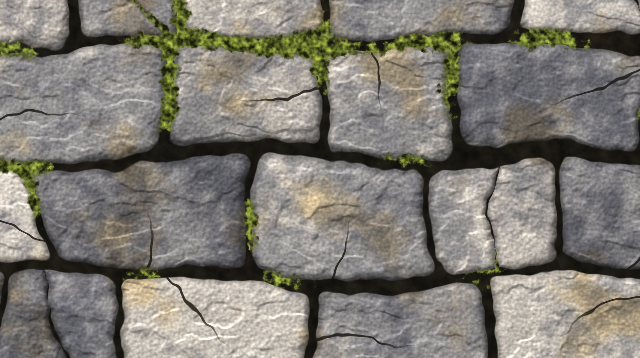
Give the GLSL for this texture, as a Shadertoy shader.

```glsl
// Dry stone wall of split grey slate blocks with dark joints, cracks and moss.
#define STONE_SIZE vec2(0.46, 0.325)
#define JOINT 0.006
#define WARP 0.055
#define SPLIT_CHANCE 0.45
#define CRACK_WIDTH 0.0022
#define RELIEF 0.42
#define MOSS_LEVEL 0.16
#define SLATE_DARK vec3(0.36, 0.36, 0.385)
#define SLATE_MID vec3(0.55, 0.54, 0.54)
#define SLATE_LIGHT vec3(0.77, 0.74, 0.70)
#define GAP_COLOR vec3(0.10, 0.09, 0.07)
#define MOSS_COLOR vec3(0.52, 0.58, 0.22)

struct Stone {
    float edge;   // distance inside the outline
    float crack;  // strength of the hairline crack
    vec2 id;
};

float hash(vec2 p) {
    vec3 q = fract(p.xyx * 0.1031);
    q += dot(q, q.yzx + 33.33);
    return fract((q.x + q.y) * q.z);
}

vec2 direction(float angle) { return vec2(cos(angle), sin(angle)); }

// Gradient noise, roughly -1 to 1
float corner(vec2 cell, vec2 f, vec2 o) {
    return dot(direction(6.2832 * hash(cell + o)), f - o);
}

float noise(vec2 p) {
    vec2 i = floor(p), f = p - i;
    vec2 w = f * f * f * (f * (f * 6.0 - 15.0) + 10.0);
    float low = mix(corner(i, f, vec2(0, 0)), corner(i, f, vec2(1, 0)), w.x);
    float high = mix(corner(i, f, vec2(0, 1)), corner(i, f, vec2(1, 1)), w.x);
    return 1.4 * mix(low, high, w.y);
}

float fbm(vec2 p) {
    float sum = 0.0, amp = 0.5;
    for (int i = 0; i < 5; i++) {
        sum += amp * noise(p);
        p = mat2(1.6, 1.2, -1.2, 1.6) * p + 17.3;
        amp *= 0.5;
    }
    return sum;
}

float smoothMin(float a, float b, float k) {
    float h = max(k - abs(a - b), 0.0) / k;
    return min(a, b) - h * h * k * 0.25;
}

// Slanted, jittered upright joint between two stones of a row
float uprightJoint(float column, float row, float v) {
    vec2 key = vec2(column, row);
    return column + 0.45 * (hash(key + 3.7) - 0.5) + 0.35 * (hash(key + 41.0) - 0.5) * (v - 0.5);
}

Stone findStone(vec2 p) {
    vec2 q = p + WARP * vec2(noise(p * 2.3 + 7.0), noise(p * 2.1 + 31.0));
    q += 0.012 * vec2(noise(p * 9.0), noise(p * 9.0 + 50.0));
    vec2 g = q / STONE_SIZE + vec2(5.0, 8.3);
    float row = floor(g.y), v = g.y - row;
    float x = g.x + 0.5 * mod(row, 2.0) + 0.3 * hash(vec2(row, 9.0));
    float column = floor(x);
    if (x < uprightJoint(column, row, v)) column--;
    else if (x > uprightJoint(column + 1.0, row, v)) column++;
    float left = uprightJoint(column, row, v), right = uprightJoint(column + 1.0, row, v);
    vec2 id = vec2(column, row);
    vec2 m = vec2(x - 0.5 * (left + right), v - 0.5) * STONE_SIZE;

    // Outline with uneven gaps
    float tilt = 0.07 * (hash(id + 5.0) - 0.5) * m.x;
    float sideGap = 0.016 * hash(id + 11.0) * hash(id + 12.0);
    float bedGap = 0.035 * hash(id + 13.0) * hash(id + 14.0);
    float sides = min(x - left, right - x) * STONE_SIZE.x - sideGap;
    float beds = min(v * STONE_SIZE.y - bedGap + tilt, (1.0 - v) * STONE_SIZE.y - 0.004);
    float edge = smoothMin(sides, beds, 0.04) - JOINT;

    // Some stones are broken in two, the rest may carry a tapering crack
    float angle = 6.2832 * hash(id + 21.0);
    float line = dot(m, direction(angle)) + 0.04 * noise(p * 6.0) + 0.008 * noise(p * 28.0);
    float along = dot(m, direction(angle + 1.5708));
    float crack = 0.0;
    if (hash(id + 23.0) < SPLIT_CHANCE) {
        edge = min(edge, abs(line) - 0.6 * CRACK_WIDTH);
        id += 0.37 * step(0.0, line);
    } else {
        float taper = smoothstep(-0.06, 0.08, along);
        crack = taper * (1.0 - smoothstep(0.0, 0.003, abs(line) - CRACK_WIDTH * taper));
    }
    edge += 0.006 * noise(p * 24.0) * smoothstep(0.0, 0.01, edge + 0.01);
    return Stone(edge, crack, id);
}

// Rounded rims, cleaved ledges and grain
float relief(vec2 p) {
    Stone s = findStone(p);
    float rim = 0.014 * (1.0 - exp(-max(s.edge, 0.0) / 0.012));
    float layers = 5.0 * fbm(p * vec2(2.4, 3.6) + 13.0 * hash(s.id));
    float ledge = 0.006 * (floor(layers) + smoothstep(0.7, 1.0, fract(layers)));
    float slope = 0.25 * dot(p, vec2(hash(s.id + 61.0), hash(s.id + 62.0)) - 0.5);
    return rim + ledge + slope + 0.009 * fbm(p * 13.0) + 0.0016 * noise(p * 85.0);
}

void mainImage(out vec4 fragColor, in vec2 fragCoord) {
    vec2 p = fragCoord / iResolution.y;
    Stone s = findStone(p);

    // Light from the upper left
    vec2 e = vec2(0.003, 0.0);
    float h = relief(p);
    vec2 grad = vec2(relief(p + e.xy) - h, relief(p + e.yx) - h) / e.x;
    float light = 1.04 + RELIEF * clamp(dot(grad, vec2(0.45, -0.9)), -0.9, 0.8);

    // Slate tones, stains and speckle
    float tone = 0.54 + 0.6 * (hash(s.id + 71.0) - 0.5) + 0.65 * fbm(p * 3.2 + 4.0) + 0.4 * fbm(p * 19.0);
    vec3 color = mix(SLATE_DARK, SLATE_MID, smoothstep(0.1, 0.52, tone));
    color = mix(color, SLATE_LIGHT, smoothstep(0.5, 0.88, tone));
    float stain = smoothstep(0.08, 0.4, fbm(p * 4.0 + 90.0));
    color *= mix(vec3(1.0), vec3(1.04, 0.97, 0.82), stain);
    color *= light * (1.0 + 0.13 * noise(p * 120.0));

    // Shaded rims, cracks and joints
    color *= mix(0.62, 1.0, smoothstep(0.0, 0.022, s.edge));
    color = mix(color, GAP_COLOR, 0.85 * s.crack);
    vec3 gap = GAP_COLOR * (1.0 + 0.9 * fbm(p * 22.0));
    color = mix(gap, color, smoothstep(-0.002, 0.003, s.edge));

    // Moss cushions growing out of the joints
    float tuft = fbm(p * 38.0);
    float patches = smoothstep(0.0, 0.14, noise(p * 3.1 + 23.0) + 0.3 * tuft - MOSS_LEVEL);
    float reach = 1.0 - smoothstep(-0.002, 0.011, s.edge + 0.03 * tuft - 0.004);
    vec3 moss = MOSS_COLOR * clamp(0.72 + 1.3 * tuft + 0.4 * noise(p * 95.0), 0.2, 1.35);
    color = mix(color, moss, patches * reach);

    fragColor = vec4(clamp(color, 0.0, 1.0), 1.0);
}
```
